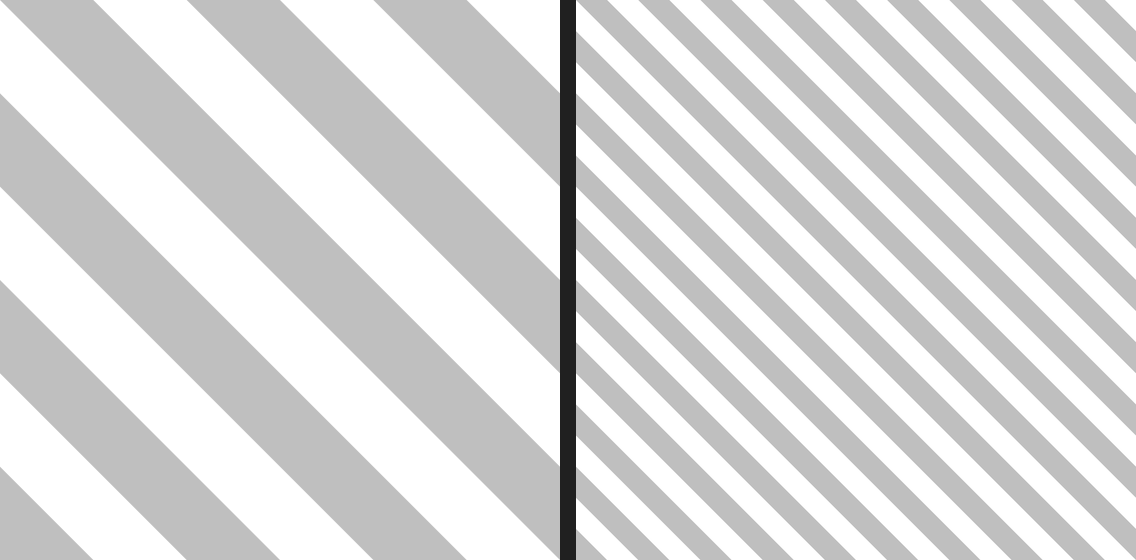
Left, the tile; right, the same tile 3 across and 3 down.
Give the GLSL for this pattern, as a WebGL 2 fragment shader.

```glsl
#version 300 es
precision highp float;
// Flat diagonal stripes falling from upper left to lower right.
// A wrapped phase along x + y gives the signed distance to each stripe edge;
// a whole number of repeats per side makes the canvas tile.

uniform vec2 u_resolution;
out vec4 fragColor;

const float REPEATS = 3.0;        // stripes across and down
const float STRIPE_SHARE = 0.5;   // part of each period that is grey
const float EDGE_PIXELS = 1.3;    // width of the smoothed edge
const vec3 STRIPE_COLOR = vec3(0.75);
const vec3 GROUND_COLOR = vec3(1.0);

// Signed distance to the nearest stripe edge, negative inside a stripe.
float stripeDistance(vec2 uv) {
    float phase = REPEATS * (uv.x + uv.y);
    float halfShare = 0.5 * STRIPE_SHARE;
    float fromCenter = abs(fract(phase - halfShare + 0.5) - 0.5);
    return (fromCenter - halfShare) / (REPEATS * sqrt(2.0));
}

void main() {
    vec2 uv = gl_FragCoord.xy / u_resolution;

    // Edge softness in canvas units
    float softness = 0.5 * EDGE_PIXELS / min(u_resolution.x, u_resolution.y);
    float ground = smoothstep(-softness, softness, stripeDistance(uv));

    fragColor = vec4(mix(STRIPE_COLOR, GROUND_COLOR, ground), 1.0);
}
```
